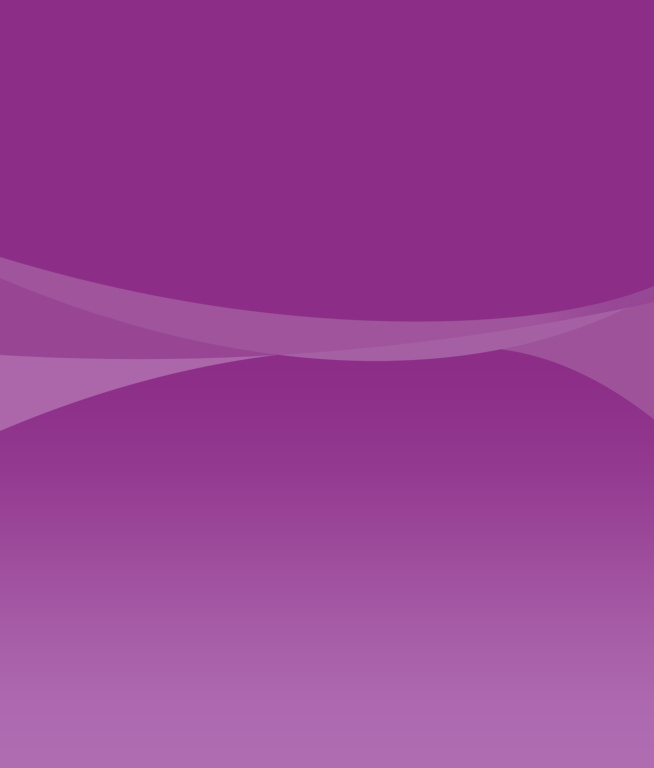
Write a Shadertoy shader that draws this background.

```glsl
// Soft coverage of the area above a curve
float above(float y, float curve) {
    float blur = 0.8 / iResolution.y;
    return smoothstep(-blur, blur, y - curve);
}

// Heights of the ribbon edges across the canvas
float crestEdge(float x) {
    return 0.6654 + x * (-0.26 + 0.2 * x + 0.022 * pow(x, 8.0));
}

float bandEdge(float x) {
    return 0.638 + x * (-0.359 + 0.288 * x + 0.05 * pow(x, 4.0));
}

float foldEdge(float x) {
    return 0.5378 + x * (-0.051 + 0.12 * x);
}

float archEdge(float x) {
    float t = x - 0.762;
    float left = 0.4388 + x * (0.362 - 0.302 * x);
    float right = 0.5456 - t * (0.1 + 1.2 * t);
    return x < 0.6 ? left : right;
}

void mainImage(out vec4 fragColor, in vec2 fragCoord) {
    vec2 uv = fragCoord / iResolution.xy;
    float x = uv.x, y = uv.y;
    float overFold = above(y, foldEdge(x));

    // Plain upper field and the floor that brightens downward
    vec3 plum = vec3(0.55, 0.18, 0.533);
    vec3 orchid = vec3(0.686, 0.423, 0.694);
    vec3 color = mix(orchid, plum, smoothstep(0.0, 0.545, y));

    // Wings below the band, split by the fold
    vec3 wing = mix(vec3(0.67, 0.404, 0.665), vec3(0.616, 0.322, 0.602), step(0.6, x));
    wing = mix(wing, vec3(0.596, 0.276, 0.582), overFold);

    // Upper band, darker toward its right tip
    vec3 band = mix(vec3(0.627, 0.329, 0.608), vec3(0.59, 0.28, 0.585), smoothstep(0.8, 0.95, x));
    band = mix(vec3(0.648, 0.378, 0.645), band, overFold);

    // Stack the layers from bottom to top
    float lowerRim = min(bandEdge(x), archEdge(x));
    vec3 ribbon = mix(wing, band, above(y, bandEdge(x)));
    color = mix(color, ribbon, above(y, lowerRim));
    color = mix(color, plum, above(y, crestEdge(x)));

    fragColor = vec4(color, 1.0);
}
```
